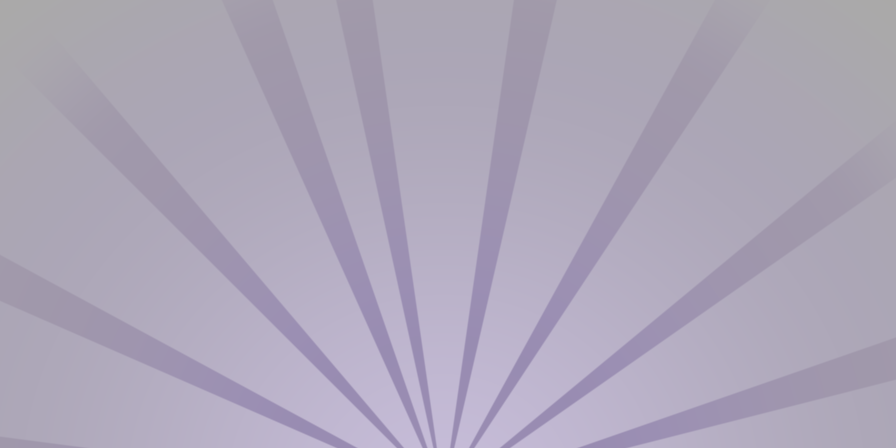
This background is drawn by a WebGL 2 fragment shader. Its source:

```glsl
#version 300 es
precision highp float;

uniform vec2 u_resolution;
out vec4 fragColor;

// Direction and half width of each ray, in degrees counterclockwise
const vec2 rays[9] = vec2[9](
    vec2(16.7, 2.45), vec2(37.3, 2.3), vec2(58.9, 2.35),
    vec2(79.5, 2.4), vec2(100.2, 2.05), vec2(111.6, 2.55),
    vec2(132.7, 2.35), vec2(154.0, 2.4), vec2(174.9, 2.35));

// Soft glow that cools from lilac to grey
vec3 glowColor(vec2 p) {
    float reach = length(p * vec2(0.92, 1.0));
    vec3 lilac = vec3(0.785, 0.745, 0.86);
    vec3 mauve = vec3(0.67, 0.648, 0.71);
    vec3 grey = vec3(0.665, 0.667, 0.65);
    vec3 color = mix(lilac, mauve, smoothstep(-0.15, 1.1, reach));
    return mix(color, grey, smoothstep(0.95, 1.6, reach));
}

// Signed distance to the nearest wedge of the fan
float rayDistance(vec2 p) {
    float angle = degrees(atan(p.y, p.x));
    float nearest = 180.0;
    for (int i = 0; i < 9; i++) {
        nearest = min(nearest, abs(angle - rays[i].x) - rays[i].y);
    }
    return length(p) * radians(nearest);
}

void main() {
    // Height units, measured from the source below the lower edge
    vec2 p = (gl_FragCoord.xy - vec2(0.5 * u_resolution.x, 0.0)) / u_resolution.y;
    p -= vec2(-0.01, -0.104);
    float reach = length(p);

    // Rays turn greyer and fade out with distance
    float soft = max(0.0025, 0.75 / u_resolution.y);
    float ray = 1.0 - smoothstep(-soft, soft, rayDistance(p));
    float fade = clamp(1.17 - 0.62 * reach, 0.0, 0.95) * (1.0 - smoothstep(1.08, 1.4, reach));
    vec3 rayColor = mix(vec3(0.59, 0.54, 0.69), vec3(0.59, 0.55, 0.63), smoothstep(0.4, 1.1, reach));

    vec3 color = mix(glowColor(p), rayColor, ray * fade);
    fragColor = vec4(color, 1.0);
}
```
